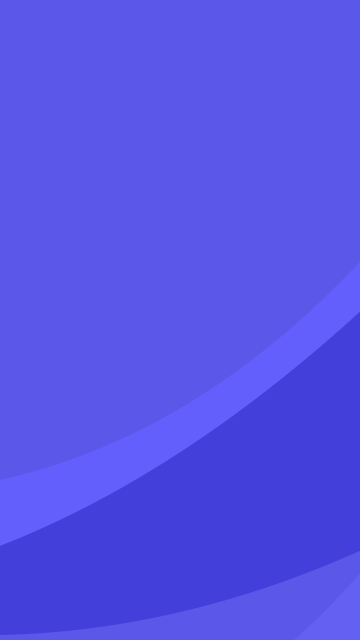
Write a Shadertoy shader that draws this background.

```glsl
// Flat indigo backdrop with sweeping curved bands rising to the right.
// Each band fills the area below a cubic curve, painted from back to front;
// edges are smoothed by the approximate distance to the curve in pixels.

const vec3 INDIGO = vec3(0.353, 0.341, 0.914);
const vec3 BRIGHT = vec3(0.384, 0.373, 0.988);
const vec3 DEEP   = vec3(0.263, 0.247, 0.855);
const vec3 CORNER = vec3(0.392, 0.376, 0.949);

// Coverage below y = k.x + k.y x + k.z x^2 + k.w x^3, in canvas units.
float below(vec2 uv, vec4 k, vec2 resolution) {
    float height = k.x + uv.x * (k.y + uv.x * (k.z + uv.x * k.w));
    float slope = k.y + uv.x * (2.0 * k.z + 3.0 * k.w * uv.x);
    float pixelSlope = slope * resolution.y / resolution.x;
    float gap = (height - uv.y) * resolution.y;
    return clamp(gap / sqrt(1.0 + pixelSlope * pixelSlope) + 0.5, 0.0, 1.0);
}

// Paints a band over the colour behind it.
vec3 paintBand(vec3 behind, vec3 tint, vec2 uv, vec4 curve, vec2 resolution) {
    return mix(behind, tint, below(uv, curve, resolution));
}

void mainImage(out vec4 fragColor, in vec2 fragCoord) {
    vec2 size = iResolution.xy;
    vec2 uv = fragCoord / size;
    vec3 color = INDIGO;

    // Bright ribbon and the deep wave beneath it
    color = paintBand(color, BRIGHT, uv, vec4(0.250, 0.1274, 0.1724, 0.0413), size);
    color = paintBand(color, DEEP, uv, vec4(0.1471, 0.219, 0.147, 0.0), size);

    // Low foreground swell
    color = paintBand(color, INDIGO, uv, vec4(0.0078, 0.012, 0.1195, 0.0), size);

    // Pale lower right corner, its curve measured from where it meets the base
    vec2 cornerUv = uv - vec2(0.817, 0.0);
    color = paintBand(color, CORNER, cornerUv, vec4(0.0, 0.50, 0.38, 0.0), size)
          * step(0.0, cornerUv.x) + color * (1.0 - step(0.0, cornerUv.x));

    fragColor = vec4(color, 1.0);
}
```
